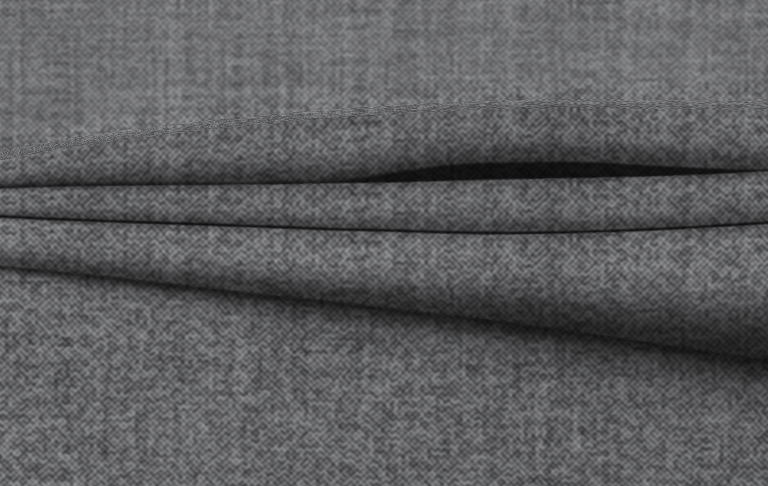
This texture is drawn by a Shadertoy shader. Its source:

```glsl
// Grey woven suiting cloth gathered into three soft horizontal folds.

const float THREADS = 235.0;        // threads across the canvas width
const float WEAVE_DEPTH = 0.15;     // contrast of the over-under pattern
const float FIBRE_DEPTH = 0.50;     // contrast of the random fibre grain
const float SLUB_DEPTH = 0.17;      // contrast of long uneven threads
const float CLOTH_TONE = 0.425;
const float CREASE_TONE = 0.07;
const vec3 TINT = vec3(0.992, 0.996, 1.016);

// Edge heights, measured downward, at x = 0, 1/3, 2/3 and 1
const vec4 CREST = vec4(0.319, 0.247, 0.216, 0.218);
const vec4 MIDDLE_TOP = vec4(0.387, 0.379, 0.370, 0.352);
const vec4 LOWER_TOP = vec4(0.449, 0.469, 0.481, 0.461);
const vec4 LOWER_END = vec4(0.547, 0.603, 0.665, 0.741);

float hash(vec2 p) {
    vec3 q = fract(vec3(p.xyx) * 0.1031);
    q += dot(q, q.yzx + 33.33);
    return fract((q.x + q.y) * q.z);
}

float noise(vec2 p) {
    vec2 i = floor(p), f = fract(p);
    f = f * f * (3.0 - 2.0 * f);
    return mix(mix(hash(i), hash(i + vec2(1, 0)), f.x),
               mix(hash(i + vec2(0, 1)), hash(i + vec2(1, 1)), f.x), f.y);
}

// Cubic through four evenly spaced heights
float edgeHeight(vec4 h, float x) {
    float a = 3.0 * x, b = a - 1.0, c = a - 2.0, d = a - 3.0;
    return dot(h, vec4(-b * c * d / 6.0, a * c * d / 2.0,
                       -a * b * d / 2.0, a * b * c / 6.0));
}

// Fractional brightness of the threads around zero
float weave(vec2 p, float focus) {
    p += 0.7 * vec2(noise(p * 0.11), noise(p * 0.11 + 41.0));
    float cross = sin(3.14159 * p.x) * sin(3.14159 * p.y);
    float grain = noise(p * vec2(0.85, 1.0)) - 0.5;
    float weft = noise(p * vec2(0.055, 0.8) + 17.0) - 0.5;
    float warp = noise(p * vec2(0.8, 0.045) + 71.0) - 0.5;
    return focus * (WEAVE_DEPTH * cross + FIBRE_DEPTH * grain)
         + SLUB_DEPTH * (weft + warp);
}

void mainImage(out vec4 fragColor, in vec2 fragCoord) {
    vec2 uv = fragCoord / iResolution.xy;
    float x = uv.x, y = 1.0 - uv.y;
    float soft = max(0.003, 1.0 / iResolution.y);

    // Fold boundaries, slightly uneven like handled cloth
    float wobble = 0.003 * (noise(vec2(x * 14.0, 3.0)) - 0.5);
    float crest = edgeHeight(CREST, x) + wobble;
    float middleTop = edgeHeight(MIDDLE_TOP, x) + wobble;
    float lowerTop = edgeHeight(LOWER_TOP, x) - wobble;
    float lowerEnd = edgeHeight(LOWER_END, x) + wobble;
    float opening = smoothstep(0.40, 0.62, x) * (1.0 - smoothstep(0.70, 1.06, x));
    float upperEnd = middleTop - 0.034 * opening;

    // Flat cloth behind the folds
    float tone = CLOTH_TONE + 0.02 * sin(3.14159 * x) * (1.0 - y);

    // Upper fold, rolling away into its crease
    float t = clamp((y - crest) / (upperEnd - crest), 0.0, 1.0);
    float upper = mix(0.375, 0.385, smoothstep(0.0, 0.3, t));
    upper = mix(upper, 0.20, smoothstep(0.45, 1.0, t));
    float onUpper = smoothstep(-0.012, 0.012, y - crest);
    tone = mix(tone, upper, onUpper);

    // Dark pocket under the upper fold
    float pocketSoft = mix(0.012, 0.005, smoothstep(0.4, 0.65, x));
    tone = mix(tone, CREASE_TONE, smoothstep(-pocketSoft, soft, y - upperEnd));

    // Middle fold
    t = clamp((y - middleTop) / (lowerTop - middleTop), 0.0, 1.0);
    float middle = mix(0.31, 0.39, smoothstep(0.0, 0.25, t));
    middle = mix(middle, 0.24, smoothstep(0.5, 1.0, t));
    middle = mix(middle, CREASE_TONE, smoothstep(-0.009, -0.002, y - lowerTop));
    tone = mix(tone, middle, smoothstep(-soft, soft, y - middleTop));

    // Lower fold, whose underside turns dark sooner to the right
    t = clamp((y - lowerTop) / (lowerEnd - lowerTop), 0.0, 1.0);
    float lower = mix(0.34, 0.415, smoothstep(0.0, 0.16, t));
    lower = mix(lower, mix(0.22, 0.12, x), smoothstep(mix(0.5, 0.28, x), 1.0, t));
    tone = mix(tone, lower, smoothstep(-soft, soft, y - lowerTop));

    // Front cloth with the cast shadow of the lower fold
    float below = max(y - lowerEnd, 0.0);
    float reach = mix(0.012, 0.065, x);
    float shade = exp(-pow(below / reach, 1.3));
    float front = mix(0.405 - 0.03 * x, 0.085, shade);
    tone = mix(tone, front, smoothstep(-0.005, 0.005, y - lowerEnd));

    // Threads bend along each fold and blur on the distant cloth
    float bend = mix(0.0, crest, onUpper);
    bend = mix(bend, middleTop, step(middleTop, y));
    bend = mix(bend, lowerTop, step(lowerTop, y));
    bend = mix(bend, 0.25 * lowerEnd, step(lowerEnd, y));
    float aspect = iResolution.y / iResolution.x;
    vec2 thread = THREADS * vec2(x, (y - bend) * aspect);
    float focus = mix(0.5, 1.0, smoothstep(-0.08, 0.03, y - crest));
    float mottle = 0.08 * (noise(vec2(x * 9.0, y * 7.0)) - 0.5);
    tone *= 1.0 + weave(thread, focus) + mottle;

    fragColor = vec4(clamp(tone * TINT, 0.0, 1.0), 1.0);
}
```
